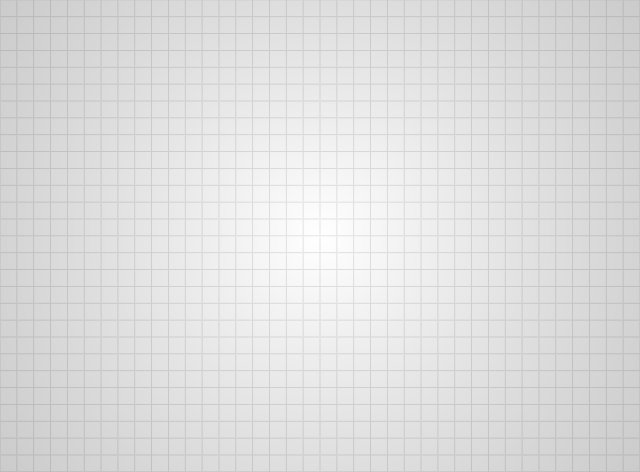
Give the GLSL for this pattern, as a WebGL 2 fragment shader.

```glsl
#version 300 es
precision highp float;
// Fine grey square grid on paper lit by a soft white glow from the centre.

uniform vec2 u_resolution;
out vec4 fragColor;

// Share of a pixel covered by the nearest grid line, per axis, in cell units.
vec2 lineCoverage(vec2 cell, vec2 pixel, float width) {
    vec2 d = abs(fract(cell + 0.5) - 0.5);
    vec2 hi = min(d + 0.5 * pixel, vec2(0.5 * width));
    vec2 lo = max(d - 0.5 * pixel, vec2(-0.5 * width));
    return clamp((hi - lo) / pixel, 0.0, 1.0);
}

void main() {
    vec2 uv = gl_FragCoord.xy / u_resolution;

    // Radial glow, symmetric about the centre so opposite edges agree
    vec2 fromCentre = (uv - 0.5) * vec2(1.0, u_resolution.y / u_resolution.x);
    float r = length(fromCentre);
    float paper = 1.0 - 0.39 * r + 0.1 * r * r;

    // Whole numbers of columns and rows
    vec2 cells = vec2(38.0, 28.0);
    vec2 cover = lineCoverage(uv * cells + vec2(0.0, -0.01), cells / u_resolution, 0.05);
    float line = max(cover.x, cover.y);

    vec3 colour = vec3(paper * mix(1.0, 0.877, line));
    fragColor = vec4(colour, 1.0);
}
```
